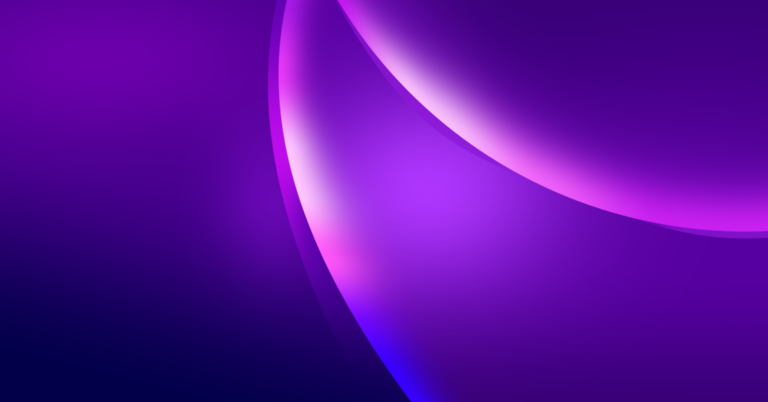
Write a Shadertoy shader that draws this background.

```glsl
#define ASPECT 1.905
#define LOBE_CENTER vec2(1.85, 1.602)
#define LOBE_RADIUS 1.178
#define NAVY vec3(0.01, 0.0, 0.29)
#define PURPLE vec3(0.26, 0.0, 0.54)
#define VIOLET vec3(0.50, 0.04, 0.80)
#define MAGENTA vec3(0.78, 0.05, 0.95)
#define PINK vec3(1.0, 0.34, 0.97)
#define HOT vec3(1.0, 0.78, 1.0)
#define BLUE vec3(0.22, 0.0, 1.0)

float bell(float x, float width) {
    x /= width;
    return exp(-x * x);
}

float blob(vec2 p, vec2 center, vec2 size) {
    vec2 d = (p - center) / size;
    return exp(-dot(d, d));
}

// Antialiased coverage of the positive side of a distance
float cover(float d) {
    float pixel = 1.0 / iResolution.y;
    return smoothstep(-pixel, pixel, d);
}

// Signed distance to the left sweep, positive on its right
float sweepDistance(vec2 p) {
    float t = 0.814 - p.y;
    float edge = 0.691 + t * t * (0.574 - 0.095 * t);
    float slope = t * (1.148 - 0.285 * t);
    return (p.x - edge) / sqrt(1.0 + slope * slope);
}

vec3 backdrop(vec2 p) {
    vec3 col = mix(NAVY, PURPLE, smoothstep(0.1, 0.66, p.y + 0.25 * p.x));
    col += vec3(0.16, 0.0, 0.13) * blob(p, vec2(0.25, 0.85), vec2(0.5, 0.22));
    col += vec3(0.14, 0.03, 0.16) * blob(p, vec2(0.68, 0.50), vec2(0.14, 0.2));
    return col;
}

// Translucent band outside the sweep; t runs from its inner to outer edge
vec3 sweepRim(vec3 under, float y, float t) {
    float lit = bell(y - 0.62, 0.24);
    lit *= mix(1.0, t, 1.0 - smoothstep(0.35, 0.62, y));
    vec3 col = mix(vec3(0.36, 0.0, 0.70), MAGENTA, lit);
    return mix(under, col, 0.9 * smoothstep(0.05, 0.55, y));
}

vec3 middlePanel(vec2 p, float depth) {
    vec3 col = mix(vec3(0.20, 0.0, 0.44), vec3(0.34, 0.0, 0.63),
                   smoothstep(-0.1, 0.35, p.y));
    col += vec3(0.34, 0.21, 0.36) * blob(p, vec2(1.06, 0.53), vec2(0.33, 0.26));

    // Edge light turns from blue through pink to magenta going up
    vec3 light = mix(BLUE, VIOLET + vec3(0.0, 0.0, 0.2), smoothstep(0.08, 0.25, p.y));
    light = mix(light, PINK, smoothstep(0.2, 0.36, p.y));
    light = mix(light, HOT, smoothstep(0.36, 0.52, p.y));
    light = mix(light, vec3(0.90, 0.22, 0.97), smoothstep(0.62, 0.82, p.y));
    light = mix(light, VIOLET + vec3(0.16, 0.06, 0.1), smoothstep(0.82, 1.0, p.y));
    float width = 0.055 + 0.045 * bell(p.y - 0.4, 0.3);
    return mix(col, light, bell(depth, width));
}

float lobeRimWidth(float x) {
    return 0.025 * bell(x - 1.06, 0.18) + 0.017 * smoothstep(1.5, 1.82, x);
}

vec3 lobePanel(vec2 p, float depth) {
    vec3 col = mix(vec3(0.21, 0.0, 0.46), vec3(0.29, 0.0, 0.56),
                   blob(p, vec2(1.75, 0.65), vec2(0.5, 0.28)));
    col = mix(col, VIOLET, 0.75 * bell(depth, 0.19));

    // Edge light is hottest near the upper left
    vec3 light = mix(MAGENTA, HOT, smoothstep(0.82, 1.02, p.x));
    light = mix(light, vec3(0.96, 0.40, 0.99), smoothstep(1.1, 1.36, p.x));
    light = mix(light, vec3(0.80, 0.13, 0.95), smoothstep(1.33, 1.65, p.x));
    float width = 0.045 + 0.045 * smoothstep(0.85, 1.2, p.x);
    return mix(col, light, 0.96 * bell(depth, width));
}

void mainImage(out vec4 fragColor, in vec2 fragCoord) {
    vec2 p = fragCoord / iResolution.xy * vec2(ASPECT, 1.0);
    vec3 col = backdrop(p);

    // Left sweep and its rim
    float sweep = sweepDistance(p);
    float below = 1.0 - p.y;
    float rimWidth = 0.024 + 0.06 * below * below;
    float across = clamp(-sweep / rimWidth, 0.0, 1.0);
    col = mix(col, sweepRim(col, p.y, across), cover(sweep + rimWidth));
    col = mix(col, middlePanel(p, max(sweep, 0.0)), cover(sweep));

    // Right lobe and its rim
    float lobe = LOBE_RADIUS - length(p - LOBE_CENTER);
    float lobeRim = lobeRimWidth(p.x);
    float rimAlpha = 0.75 * smoothstep(0.0, 0.012, lobeRim);
    col = mix(col, vec3(0.55, 0.09, 0.84), rimAlpha * cover(lobe + lobeRim));
    col = mix(col, lobePanel(p, max(lobe, 0.0)), cover(lobe));

    fragColor = vec4(clamp(col, 0.0, 1.0), 1.0);
}
```
